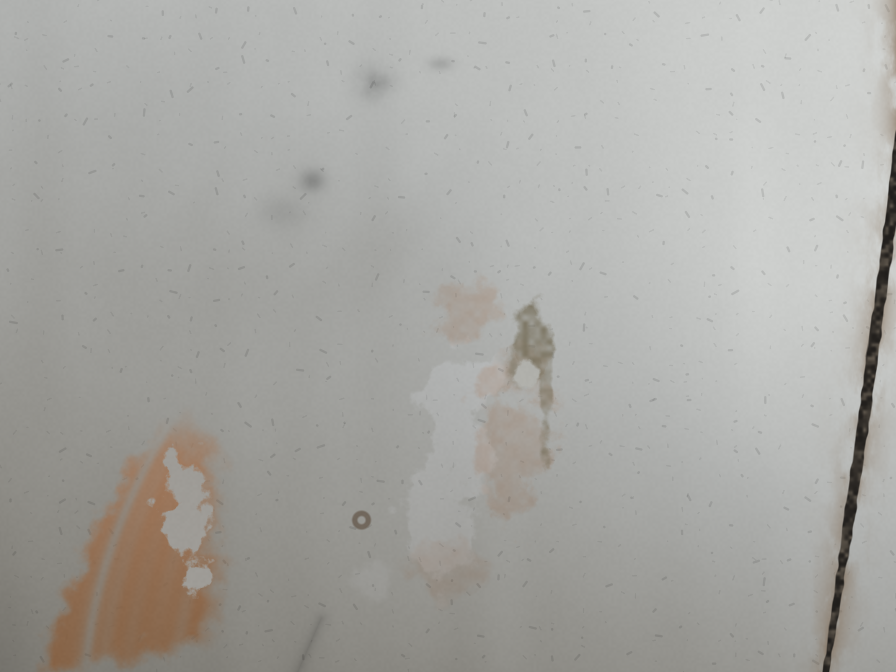
Write a Shadertoy shader that draws this texture.

```glsl
// A weathered pale panel: soft grey lighting, a rusty scrape, flaking paint,
// faint smudges and a dark slanted seam. Noise-warped ellipses form the stains,
// a curved line forms the seam, and a hashed grid scatters the small marks.

float hash(vec2 p) {
    vec3 q = fract(vec3(p.xyx) * 0.1031);
    q += dot(q, q.yzx + 33.33);
    return fract((q.x + q.y) * q.z);
}

float noise(vec2 p) {
    vec2 i = floor(p), f = fract(p);
    f = f * f * (3.0 - 2.0 * f);
    return mix(mix(hash(i), hash(i + vec2(1, 0)), f.x),
               mix(hash(i + vec2(0, 1)), hash(i + vec2(1, 1)), f.x), f.y);
}

float fbm(vec2 p) {
    float sum = 0.0, amp = 0.5;
    for (int i = 0; i < 5; i++) {
        sum += amp * noise(p);
        p = mat2(1.6, 1.2, -1.2, 1.6) * p + 7.3;
        amp *= 0.5;
    }
    return sum;
}

// Soft round falloff
float glow(vec2 p, vec2 center, vec2 radius) {
    vec2 q = (p - center) / radius;
    return exp(-dot(q, q));
}

// Ellipse with a ragged edge; grain is a noise value near 0.5
float flake(vec2 p, vec2 center, vec2 radius, float grain, float blur) {
    float d = length((p - center) / radius) + (grain - 0.5) * 2.2;
    return 1.0 - smoothstep(1.0 - blur, 1.0 + blur, d);
}

float segment(vec2 p, vec2 a, vec2 b) {
    vec2 ab = b - a;
    return length(p - a - ab * clamp(dot(p - a, ab) / dot(ab, ab), 0.0, 1.0));
}

// Tiny slanted hairs, at most one in each grid cell
float hairs(vec2 p, float density) {
    vec2 cell = floor(p * density), q = fract(p * density) - 0.5;
    float angle = 6.283 * hash(cell + 4.7);
    q -= 0.5 * (vec2(hash(cell + 11.0), hash(cell + 23.0)) - 0.5);
    vec2 tip = 0.13 * hash(cell + 31.0) * vec2(cos(angle), sin(angle));
    float line = 1.0 - smoothstep(0.02, 0.07, segment(q, -tip, tip));
    return line * step(0.62, hash(cell + 47.0));
}

vec3 panel(vec2 p, float aspect) {
    float u = p.x / aspect, v = pow(max(p.y, 0.0), 0.85);
    float light = mix(mix(0.465, 0.60, u), mix(0.69, 0.81, u), v);
    light += 0.09 * glow(p, vec2(1.2, 0.55), vec2(0.36, 0.36));
    light += 0.02 * (noise(vec2(p.x * 16.0, p.y * 1.5)) - 0.5);
    light += 0.03 * (fbm(p * 5.0) - 0.5);
    vec2 slant = vec2(p.x * 0.6 + p.y * 0.8, p.y * 0.6 - p.x * 0.8);
    light -= 0.03 * noise(slant * vec2(4, 22)) * glow(p, vec2(0.52, 0.64), vec2(0.2, 0.16));
    return light * mix(vec3(1.02, 1.0, 0.945), vec3(0.99, 1.0, 0.99), smoothstep(0.45, 0.72, light));
}

// Rusty wedge with streaks that follow its curved left side
vec3 rust(vec3 col, vec2 p, float grain) {
    float wobble = (grain - 0.5) * 0.06;
    float side = p.x - (0.062 + 0.2 * p.y + 0.7 * p.y * p.y);
    float mask = smoothstep(-0.008, 0.025, side + wobble);
    mask *= 1.0 - smoothstep(0.29, 0.345, p.x + wobble);
    mask *= 1.0 - smoothstep(0.30, 0.395, p.y + 0.5 * max(p.x - 0.27, 0.0) + wobble);
    mask *= smoothstep(-0.015, 0.025, p.y - 0.22 * (p.x - 0.1) + wobble);
    float streak = noise(vec2((side + 0.12 * p.y) * 55.0, p.y * 3.0));
    mask *= 0.62 + 0.38 * streak;
    mask *= 1.0 - 0.7 * exp(-pow((side - 0.065 + 0.12 * p.y) / 0.009, 2.0));
    vec3 tone = mix(vec3(0.53, 0.38, 0.26), vec3(0.63, 0.46, 0.34), smoothstep(0.0, 0.35, p.y));
    col = mix(col, tone, 0.95 * mask);
    float bare = max(flake(p, vec2(0.278, 0.225), vec2(0.035, 0.075), grain, 0.12),
                     flake(p, vec2(0.292, 0.137), vec2(0.022, 0.02), grain, 0.12));
    return mix(col, vec3(0.62, 0.61, 0.59), bare);
}

// Pale bare paint with pink and olive remains around it
vec3 peeling(vec3 col, vec2 p, float grain) {
    float pink = flake(p, vec2(0.686, 0.54), vec2(0.04, 0.04), grain, 0.3);
    pink = max(pink, flake(p, vec2(0.765, 0.35), vec2(0.055, 0.09), grain, 0.25));
    pink = max(pink, 0.7 * flake(p, vec2(0.66, 0.15), vec2(0.05, 0.03), grain, 0.4));
    col = mix(col, col * vec3(0.98, 0.92, 0.88), pink * (0.6 + 0.6 * noise(p * 90.0)));
    float pale = flake(p, vec2(0.686, 0.425), vec2(0.053, 0.05), grain, 0.18);
    pale = max(pale, flake(p, vec2(0.69, 0.335), vec2(0.037, 0.08), grain, 0.18));
    pale = max(pale, flake(p, vec2(0.65, 0.235), vec2(0.047, 0.075), grain, 0.18));
    pale = max(pale, 0.7 * flake(p, vec2(0.545, 0.14), vec2(0.03, 0.025), grain, 0.4));
    col = mix(col, col * 1.06 + vec3(0.0, 0.002, 0.01), pale);
    float olive = flake(p, vec2(0.795, 0.5), vec2(0.022, 0.055), grain, 0.3);
    olive = max(olive, 0.8 * flake(p, vec2(0.812, 0.42), vec2(0.008, 0.10), grain, 0.4));
    olive = max(olive, 0.7 * flake(p, vec2(0.776, 0.45), vec2(0.016, 0.03), grain, 0.4));
    col = mix(col, vec3(0.46, 0.43, 0.35), olive * (0.3 + 0.55 * noise(p * 110.0)));
    return mix(col, vec3(0.69, 0.69, 0.67), flake(p, vec2(0.782, 0.437), vec2(0.015, 0.018), grain, 0.2));
}

// Dark seam with brown grime on its left
vec3 seam(vec3 col, vec2 p, float pixel) {
    float across = p.x - (1.229 + 0.158 * p.y - 0.022 * p.y * p.y);
    float edge = p.x - min(p.x - across, 1.338);
    float grime = exp(-abs(edge) / 0.018) * smoothstep(0.25, 0.7, fbm(p * vec2(45, 22)));
    col = mix(col, vec3(0.50, 0.41, 0.32), 0.75 * grime);
    float width = mix(0.0045, 0.0085, smoothstep(0.0, 0.3, p.y)) + 0.003 * (noise(p * 70.0) - 0.5);
    vec3 dark = mix(vec3(0.13, 0.12, 0.11), vec3(0.36, 0.33, 0.29), pow(noise(p * 150.0), 2.0));
    return mix(col, dark, 1.0 - smoothstep(width - pixel, width + pixel, abs(across)));
}

void mainImage(out vec4 fragColor, in vec2 fragCoord) {
    vec2 p = fragCoord / iResolution.y;
    float grain = fbm(p * 32.0);
    vec3 col = panel(p, iResolution.x / iResolution.y);
    // Smudges and a short scratch
    float smudge = 0.20 * glow(p, vec2(0.465, 0.731), vec2(0.018, 0.016));
    smudge += 0.07 * glow(p, vec2(0.42, 0.685), vec2(0.035, 0.025));
    smudge += 0.13 * glow(p, vec2(0.556, 0.878), vec2(0.028, 0.025)) * 2.0 * grain;
    smudge += 0.12 * glow(p, vec2(0.656, 0.905), vec2(0.018, 0.010));
    smudge += 0.14 * exp(-segment(p, vec2(0.478, 0.08), vec2(0.443, 0.0)) / 0.007);
    col *= 1.0 - smudge - 0.10 * hairs(p, 26.0) - 0.06 * hairs(p + 3.7, 41.0);
    col = peeling(rust(col, p, grain), p, grain);
    // Small rusty ring
    float ring = abs(length(p - vec2(0.538, 0.226)) - 0.010);
    col = mix(col, vec3(0.39, 0.34, 0.29), 0.75 * (1.0 - smoothstep(0.002, 0.006, ring)));
    col = seam(col, p, 1.0 / iResolution.y);
    fragColor = vec4(col + 0.012 * (noise(p * 260.0) - 0.5), 1.0);
}
```
